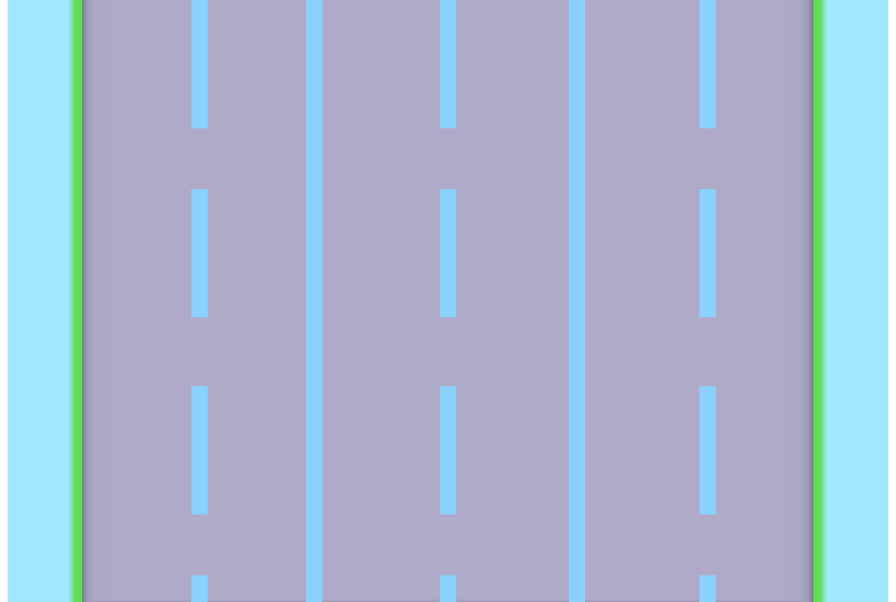
Give the GLSL for this texture, as a Shadertoy shader.

```glsl
// Straight road seen from above: lane lines, grass edges and pale water on both sides.

const vec3 WHITE  = vec3(1.0);
const vec3 WATER  = vec3(0.64, 0.91, 1.0);
const vec3 GRASS  = vec3(0.36, 0.87, 0.34);
const vec3 ROAD   = vec3(0.685, 0.665, 0.783);
const vec3 SHADOW = vec3(0.46, 0.44, 0.52);
const vec3 PAINT  = vec3(0.54, 0.82, 1.0);

// Horizontal and vertical sizes are fractions of the canvas.
const vec2 SCENE_SPAN = vec2(0.0085, 0.9915);
const vec2 ROAD_SPAN  = vec2(0.0918, 0.9076);
const float LINE_HALF_WIDTH = 0.0091;
const float DASH_LENGTH = 0.2132;
const float DASH_PAIR_PERIOD = 0.6415;
const float SECOND_DASH_START = 0.314;

// Signed distance to an interval, negative inside.
float intervalDistance(float x, vec2 span) {
    return max(span.x - x, x - span.y);
}

// Smooth coverage of a signed distance, given the size of one pixel.
float coverage(float d, float pixel) {
    return clamp(0.5 - d / pixel, 0.0, 1.0);
}

// Dashes come in pairs with alternating short and long gaps.
float dashDistance(float fromTop) {
    float y = mod(fromTop, DASH_PAIR_PERIOD);
    float d = intervalDistance(y, vec2(0.0, DASH_LENGTH));
    d = min(d, intervalDistance(y, SECOND_DASH_START + vec2(0.0, DASH_LENGTH)));
    return min(d, DASH_PAIR_PERIOD - y);
}

// Lane lines alternate between dashed and solid.
float laneLines(vec2 uv, vec2 pixel) {
    float centers[5] = float[5](0.2227, 0.3506, 0.5, 0.6439, 0.7897);
    float dashes = coverage(dashDistance(1.0 - uv.y), pixel.y);
    float paint = 0.0;
    for (int i = 0; i < 5; i++) {
        float stripe = coverage(abs(uv.x - centers[i]) - LINE_HALF_WIDTH, pixel.x);
        paint = max(paint, stripe * (i % 2 == 0 ? dashes : 1.0));
    }
    return paint;
}

void mainImage(out vec4 fragColor, in vec2 fragCoord) {
    vec2 uv = fragCoord / iResolution.xy;
    vec2 pixel = 1.0 / iResolution.xy;
    float roadDistance = intervalDistance(uv.x, ROAD_SPAN);

    // Water with a soft grass strip along the road
    vec3 color = mix(GRASS, WATER, smoothstep(0.006, 0.017, roadDistance));
    color = mix(WHITE, color, coverage(intervalDistance(uv.x, SCENE_SPAN), pixel.x));

    // Road surface, shaded inward from its sides and thinly at the bottom
    float sideShade = exp(min(roadDistance, 0.0) / 0.0048);
    float bottomShade = 0.4 * exp(-uv.y / 0.0018);
    vec3 surface = mix(ROAD, SHADOW, max(sideShade, bottomShade));

    // Lane paint
    surface = mix(surface, PAINT, laneLines(uv, pixel));
    color = mix(color, surface, coverage(roadDistance, pixel.x));

    fragColor = vec4(color, 1.0);
}
```
